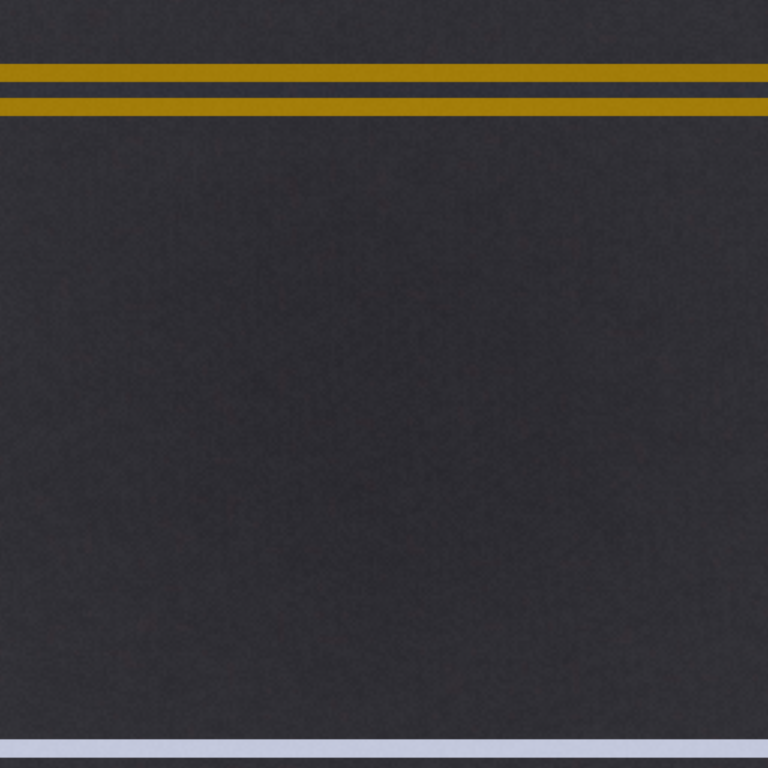
A Shadertoy shader for this texture:

```glsl
// Dark asphalt road seen from above, with a double yellow line near the top
// and a white line near the bottom. The lines are soft horizontal bands;
// the asphalt is layered value noise under a gentle vignette.

float hash(vec2 p) {
    return fract(sin(dot(p, vec2(127.1, 311.7))) * 43758.5453);
}

float valueNoise(vec2 p) {
    vec2 cell = floor(p);
    vec2 f = fract(p);
    f = f * f * (3.0 - 2.0 * f);
    float low = mix(hash(cell), hash(cell + vec2(1.0, 0.0)), f.x);
    float high = mix(hash(cell + vec2(0.0, 1.0)), hash(cell + vec2(1.0)), f.x);
    return mix(low, high, f.y);
}

// Coverage of a horizontal band with softened edges
float band(float y, float center, float halfWidth) {
    float soft = max(0.0014, 0.75 / iResolution.y);
    return 1.0 - smoothstep(-soft, soft, abs(y - center) - halfWidth);
}

void mainImage(out vec4 fragColor, in vec2 fragCoord) {
    vec2 uv = fragCoord / iResolution.xy;

    // Asphalt: darker in the middle, paler towards the rim
    float rim = smoothstep(0.05, 0.7, length(uv - vec2(0.5, 0.46)));
    vec3 color = mix(vec3(0.172, 0.169, 0.192), vec3(0.195, 0.193, 0.215), rim);

    // Fine grain, mottling and a faint reddish tint in scattered patches
    float grain = valueNoise(uv * 256.0) - 0.5;
    float mottle = valueNoise(uv * 95.0 + 17.0) - 0.5;
    float blotch = valueNoise(uv * vec2(18.0, 26.0) + 41.0) - 0.5;
    color += 0.022 * grain + 0.012 * mottle + 0.006 * blotch;
    color.r += 0.014 * smoothstep(0.78, 0.95, valueNoise(uv * 60.0 + 73.0));

    // Double yellow line, with a cooler strip of asphalt between
    float yellow = max(band(uv.y, 0.9050, 0.0118), band(uv.y, 0.8607, 0.0118));
    color += vec3(0.0, 0.004, 0.014) * band(uv.y, 0.8828, 0.0104);
    vec3 yellowPaint = vec3(0.635, 0.488, 0.035) + 0.015 * grain;
    yellowPaint += vec3(0.015, 0.012, 0.0) * (1.0 - rim);
    color = mix(color, yellowPaint, yellow);

    // White line
    vec3 whitePaint = vec3(0.765, 0.785, 0.865) + 0.015 * grain;
    color = mix(color, whitePaint, band(uv.y, 0.0254, 0.0120));

    fragColor = vec4(color, 1.0);
}
```
